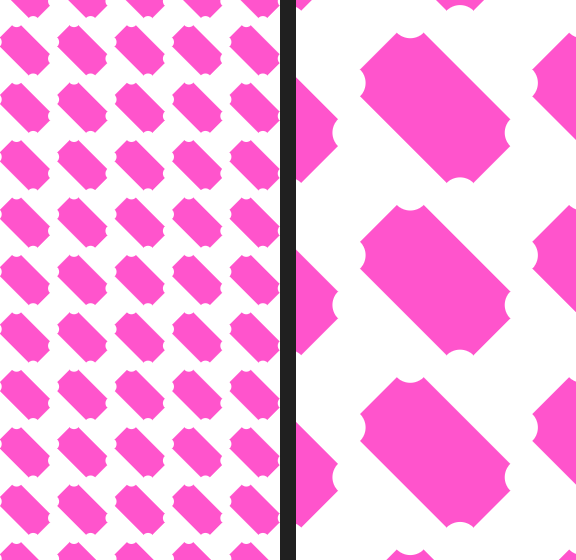
Left: the whole. Right: its middle third, enlarged.
This pattern is drawn by a Shadertoy shader. Its source:

```glsl
// Square grid of slanted pink tickets with scooped corners on white.

// Lengths are fractions of the canvas width.
#define PITCH 0.2051
#define FIRST_CENTER vec2(0.0888, 0.1797)
#define HALF_SIZE vec2(0.0955, 0.0536)
#define NOTCH_RADIUS 0.0226
#define TICKET_COLOR vec3(1.0, 0.33, 0.80)
#define PAPER_COLOR vec3(1.0)

// Signed distance to a box with a circle bitten out of each corner.
float ticketDistance(vec2 p) {
    vec2 corner = abs(p) - HALF_SIZE;
    float box = length(max(corner, 0.0)) + min(max(corner.x, corner.y), 0.0);
    return max(box, NOTCH_RADIUS - length(corner));
}

void mainImage(out vec4 fragColor, in vec2 fragCoord) {
    // Measure from the top left, with y pointing down.
    vec2 uv = vec2(fragCoord.x, iResolution.y - fragCoord.y) / iResolution.x;

    // Repeat the cell, centered on its ticket.
    vec2 cell = (fract((uv - FIRST_CENTER) / PITCH + 0.5) - 0.5) * PITCH;

    // Turn the long side 45 degrees, running down to the right.
    vec2 local = vec2(cell.x + cell.y, cell.y - cell.x) * inversesqrt(2.0);

    // Blend over one pixel at the edge.
    float coverage = clamp(0.5 - ticketDistance(local) * iResolution.x, 0.0, 1.0);
    fragColor = vec4(mix(PAPER_COLOR, TICKET_COLOR, coverage), 1.0);
}
```
